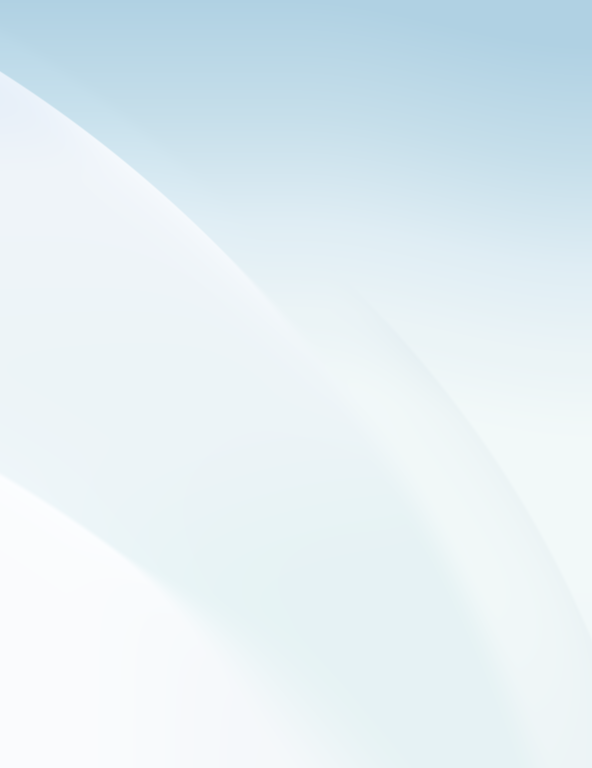
Write a WebGL 2 fragment shader that draws this background.

```glsl
#version 300 es
precision highp float;

uniform vec2 u_resolution;
out vec4 fragColor;

// Arcs: centre xy and radius, in canvas heights
const vec3 MAIN_ARC = vec3(-0.896, -0.501, 1.669);
const vec3 RIGHT_ARC = vec3(-0.529, -0.380, 1.410);
const vec3 LOWER_ARC = vec3(-0.871, -1.104, 1.723);
const float HALO_OFFSET = 0.045;
const float HALO_STRENGTH = 0.010;
const float SHARP_EDGE = 0.0015;
const float RIM_WIDTH = 0.025;
const float SHADE_WIDTH = 0.040;
const float SHADE_STRENGTH = 0.026;
const float SKY_SLANT = 0.060;

// Sky, from the top down
const vec3 SKY_TOP = vec3(0.690, 0.820, 0.890);
const vec3 SKY_UPPER = vec3(0.775, 0.872, 0.918);
const vec3 SKY_MIDDLE = vec3(0.875, 0.930, 0.957);
const vec3 SKY_LOWER = vec3(0.920, 0.955, 0.965);
const vec3 MINT_WHITE = vec3(0.948, 0.975, 0.976);
const vec3 SKY_FOOT = vec3(0.932, 0.960, 0.967);

// Sheets
const vec3 SHEET_TOP = vec3(0.895, 0.933, 0.975);
const vec3 SHEET_UPPER = vec3(0.937, 0.957, 0.976);
const vec3 SHEET_MIDDLE = vec3(0.926, 0.955, 0.968);
const vec3 SHEET_MINT = vec3(0.902, 0.950, 0.956);
const vec3 RIM_LIGHT = vec3(0.968, 0.982, 0.994);
const vec3 LOWER_WHITE = vec3(0.980, 0.986, 0.992);
const vec3 LOWER_SHADE = vec3(0.960, 0.972, 0.982);

float arcDistance(vec2 p, vec3 arc) {
    return length(p - arc.xy) - arc.z;
}

// 1 inside the edge, 0 outside it
float cover(float d, float softness) {
    return 1.0 - smoothstep(-softness, softness, d);
}

float ramp(float a, float b, float t) {
    return clamp((t - a) / (b - a), 0.0, 1.0);
}

vec3 skyColor(vec2 p) {
    float t = 1.0 - p.y - SKY_SLANT * smoothstep(0.38, 0.77, p.x);
    vec3 c = mix(SKY_TOP, SKY_UPPER, ramp(0.0, 0.15, t));
    c = mix(c, SKY_MIDDLE, ramp(0.15, 0.29, t));
    c = mix(c, SKY_LOWER, ramp(0.29, 0.40, t));
    c = mix(c, MINT_WHITE, smoothstep(0.40, 0.52, t));
    return mix(c, SKY_FOOT, smoothstep(0.68, 0.98, t));
}

vec3 sheetColor(vec2 p) {
    float t = 1.0 - p.y;
    vec3 c = mix(SHEET_TOP, SHEET_UPPER, smoothstep(0.10, 0.24, t));
    c = mix(c, SHEET_MIDDLE, smoothstep(0.24, 0.50, t));
    return mix(c, SHEET_MINT, smoothstep(0.50, 0.78, t + 0.25 * (p.x - 0.4)));
}

void main() {
    vec2 p = gl_FragCoord.xy / u_resolution.y;
    float mainD = arcDistance(p, MAIN_ARC);
    float rightD = arcDistance(p, RIGHT_ARC);
    float lowerD = arcDistance(p, LOWER_ARC);

    // Sky with a faint halo above the main sheet
    vec3 color = skyColor(p);
    float haloFade = 1.0 - smoothstep(0.15, 0.36, p.x);
    color += HALO_STRENGTH * haloFade * cover(mainD - HALO_OFFSET, 0.012);

    // Fold along the right arc
    float foldFade = smoothstep(0.42, 0.56, p.x);
    float fold = exp(min(rightD, 0.0) / SHADE_WIDTH) * cover(rightD, 0.003);
    color -= SHADE_STRENGTH * foldFade * fold * vec3(1.0, 0.8, 0.6);

    // Main sheet: crisp and bright above, blurred below
    float blur = mix(SHARP_EDGE, 0.026, smoothstep(0.28, 0.52, p.x));
    vec3 sheet = sheetColor(p);
    float rimFade = mix(0.35, 0.80, smoothstep(0.02, 0.16, p.x))
                  * (1.0 - smoothstep(0.26, 0.56, p.x));
    sheet = mix(sheet, RIM_LIGHT, rimFade * exp(min(mainD, 0.0) / RIM_WIDTH));
    color = mix(color, sheet, cover(mainD, blur));

    // Lower sheet, dissolving towards the right
    float melt = mix(0.004, 0.085, smoothstep(0.14, 0.46, p.x));
    vec3 white = mix(LOWER_WHITE, LOWER_SHADE, smoothstep(0.08, 0.36, p.x));
    float lowerRim = exp(min(lowerD, 0.0) / RIM_WIDTH) * smoothstep(0.42, 0.20, p.x);
    white += 0.008 * lowerRim;
    float lowerGlow = exp(-max(lowerD, 0.0) / 0.06) * (1.0 - smoothstep(0.2, 0.5, p.x));
    color += 0.010 * lowerGlow * cover(mainD, blur);
    color = mix(color, white, cover(lowerD, melt));

    fragColor = vec4(clamp(color, 0.0, 1.0), 1.0);
}
```
